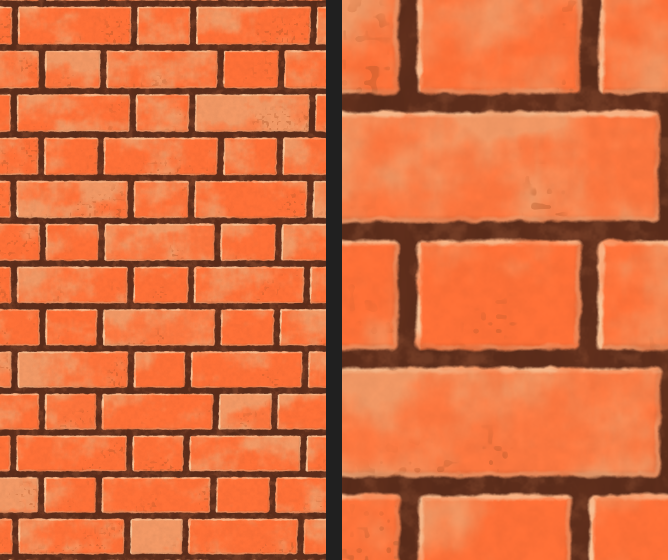
Left, the full canvas; right, a detail of the centre.
Give the GLSL for this texture, as a Shadertoy shader.

```glsl
// Orange brick wall in Flemish bond: long and short bricks alternate in each
// course, and every second course shifts by half a period. Rounded-box distances
// cut the dark joints; noise adds pale bloom, chipped bright rims and pits.

const float COURSE_TOP = 0.0065;             // first bed joint, from the top
const vec2  COURSE_RATE = vec2(12.716, 0.443); // courses per height, and its growth
const float BOND_LEFT = 0.026;               // x of the first upright joint
const vec2  BOND_PERIOD = vec2(0.322, 0.306); // long + short brick, top and bottom
const float LONG_SHARE = 0.662;              // part of the period in the long brick
const float COURSE_SHIFT = 0.492;
const float JOINT_HALF = 0.0054;
const float JOINT_JITTER = 0.0022;
const float CORNER = 0.0035;
const float RIM_WIDTH = 0.0042;

const vec3 BRICK  = vec3(0.99, 0.435, 0.215);
const vec3 BLOOM  = vec3(0.94, 0.59, 0.39);
const vec3 RIM    = vec3(0.97, 0.78, 0.61);
const vec3 SCORCH = vec3(0.70, 0.34, 0.16);
const vec3 MORTAR = vec3(0.36, 0.175, 0.105);
const vec3 MORTAR_LIGHT = vec3(0.50, 0.27, 0.17);

float hash(vec2 p) {
    vec3 q = fract(vec3(p.xyx) * 0.1031);
    q += dot(q, q.yzx + 33.33);
    return fract((q.x + q.y) * q.z);
}

float noise(vec2 p) {
    vec2 i = floor(p), f = fract(p);
    f = f * f * (3.0 - 2.0 * f);
    return mix(mix(hash(i), hash(i + vec2(1, 0)), f.x),
               mix(hash(i + vec2(0, 1)), hash(i + vec2(1, 1)), f.x), f.y);
}

float fbm(vec2 p) {
    float sum = 0.0, amp = 0.5;
    for (int i = 0; i < 4; i++) {
        sum += amp * noise(p);
        p = p * 2.03 + 17.1;
        amp *= 0.5;
    }
    return sum / 0.9375;
}

float jointJitter(vec2 id) {
    return (hash(id + 61.0) - 0.5) * 2.0 * JOINT_JITTER;
}

float roundedBox(vec2 p, vec2 halfSize, float radius) {
    vec2 q = abs(p) - halfSize + radius;
    return length(max(q, 0.0)) + min(max(q.x, q.y), 0.0) - radius;
}

void mainImage(out vec4 fragColor, in vec2 fragCoord) {
    vec2 p = fragCoord / iResolution.y;
    p.y = 1.0 - p.y;                         // measured downwards
    vec2 grainPos = p + 3.0;

    // Course and its height
    float depth = p.y - COURSE_TOP;
    float course = depth * (COURSE_RATE.x + COURSE_RATE.y * depth);
    float courseHeight = 1.0 / (COURSE_RATE.x + 2.0 * COURSE_RATE.y * depth);
    float row = floor(course);

    // Long or short brick within the course
    float period = mix(BOND_PERIOD.x, BOND_PERIOD.y, p.y);
    float u = (p.x - BOND_LEFT) / period - COURSE_SHIFT * mod(row, 2.0);
    float f = fract(u);
    float isShort = step(LONG_SHARE, f);
    vec2 id = vec2(2.0 * floor(u) + isShort + 40.0, row + 20.0);
    float left = (f - LONG_SHARE * isShort) * period - jointJitter(id);
    float right = (mix(LONG_SHARE, 1.0, isShort) - f) * period
                + jointJitter(id + vec2(1, 0));
    float above = fract(course) * courseHeight;
    float below = courseHeight - above;

    // Brick outline with a slightly ragged edge
    vec2 halfSize = 0.5 * vec2(left + right, above + below) - JOINT_HALF;
    vec2 local = 0.5 * vec2(left - right, above - below);
    float ragged = (fbm(grainPos * 110.0) - 0.5) * 0.0035;
    float d = roundedBox(local, halfSize, CORNER) + ragged;
    float soft = max(0.0013, 0.75 / iResolution.y);
    float inside = 1.0 - smoothstep(-soft, soft, d);

    // Face: cloudy bloom of varied strength, strongest near the upper left
    float tone = hash(id);
    vec2 place = local / halfSize;
    float cloud = fbm(grainPos * vec2(17.0, 24.0) + id * 5.7);
    float streak = fbm(grainPos * vec2(75.0, 28.0));
    float bloom = smoothstep(0.38, 0.85, cloud + 0.28 * (tone - 0.5)
                - 0.07 * (place.x + place.y) + 0.25 * (streak - 0.5));
    bloom += 0.45 * smoothstep(0.86, 0.96, tone);
    vec3 face = mix(BRICK, BLOOM, clamp(bloom, 0.0, 1.0));
    float dull = smoothstep(0.88, 0.95, hash(id + 7.0)) * isShort;
    face = mix(face, SCORCH, dull * 0.55 * smoothstep(-0.6, 1.0, place.y + cloud - 0.5));
    face *= 0.965 + 0.07 * fbm(grainPos * 160.0);

    // Pits and shade toward the lower right
    float pits = smoothstep(0.70, 0.82, noise(grainPos * 230.0))
               * smoothstep(0.48, 0.68, fbm(grainPos * 19.0 + 8.0));
    face = mix(face, SCORCH, 0.4 * pits * smoothstep(-0.5, 0.9, place.x + place.y));
    float lowEdge = min(halfSize.x - local.x, halfSize.y - local.y);
    face *= 1.0 - 0.13 * (1.0 - smoothstep(0.0, 0.005, lowEdge));

    // Bright worn rim, mainly on the left and top
    vec2 rimDist = local + halfSize + ragged;
    float wear = smoothstep(0.25, 0.65, fbm(grainPos * 42.0 + 5.0));
    float rim = max(1.0 - smoothstep(0.0015, RIM_WIDTH, rimDist.x),
                0.8 * (1.0 - smoothstep(0.001, RIM_WIDTH, rimDist.y)));
    rim = max(rim, 0.35 * (1.0 - smoothstep(0.0015, 0.004, -d)));
    face = mix(face, RIM, rim * mix(0.35, 0.95, wear));

    // Mortar
    float grit = smoothstep(0.45, 0.8, fbm(grainPos * 95.0));
    vec3 mortar = mix(MORTAR, MORTAR_LIGHT, 0.6 * grit) * (0.9 + 0.2 * streak);

    fragColor = vec4(mix(mortar, face, inside), 1.0);
}
```
